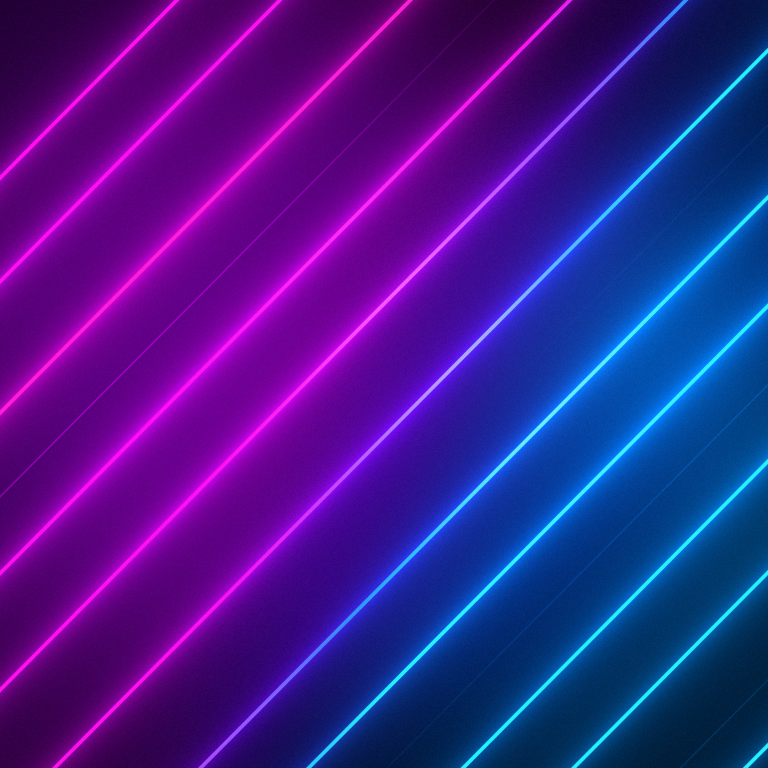
This background is drawn by a Shadertoy shader. Its source:

```glsl
// Diagonal neon tubes over a purple-to-blue haze.
// Each tube is a distance to a slanted line with a sharp core and two
// exponential halos; one tilted hue axis colours tubes, halos and haze.

#define SLANT 0.994       // line family: x + SLANT * depth = offset
#define HUE_TILT 0.54     // tilt of the hue axis
#define HUE_TURN 0.82     // where magenta turns to blue
#define CORE_HALF 0.0024  // half width of a tube
#define NEAR_REACH 0.012  // decay of the tight halo
#define FAR_REACH 0.042   // decay of the wide halo
#define NEAR_GAIN 0.46
#define FAR_GAIN 0.23
#define GRAIN 0.024

const float TUBES[11] = float[](0.2305, 0.3646, 0.5345, 0.7422, 0.8932,
    1.0651, 1.2552, 1.3958, 1.5970, 1.7409, 1.9645);
const float HAIRLINES[4] = float[](0.643, 1.162, 1.498, 1.880);

float hash(vec2 p) {
    vec3 q = fract(p.xyx * 0.1031);
    q += dot(q, q.yzx + 33.33);
    return fract((q.x + q.y) * q.z);
}

float pool(vec2 p, vec2 centre, float radius) {
    vec2 d = (p - centre) / radius;
    return exp(-dot(d, d));
}

// Four colours along the hue axis, spread around the turn
vec3 ramp(float t, float spread, vec3 left, vec3 turn, vec3 right, vec3 end) {
    float s = (t - HUE_TURN) / spread;
    vec3 c = mix(left, turn, smoothstep(-1.1, 0.2, s));
    c = mix(c, right, smoothstep(0.0, 0.8, s));
    return mix(c, end, smoothstep(0.4, 1.7, s));
}

float stroke(float d, float halfWidth, float pixel) {
    return 1.0 - smoothstep(halfWidth - 0.7 * pixel, halfWidth + 0.7 * pixel, d);
}

void mainImage(out vec4 fragColor, in vec2 fragCoord) {
    vec2 uv = fragCoord / iResolution.xy;
    float pixel = 1.0 / min(iResolution.x, iResolution.y);
    float depth = 1.0 - uv.y;
    float across = uv.x + SLANT * depth;
    float hueAxis = uv.x + HUE_TILT * depth;
    float perSlant = 1.0 / length(vec2(1.0, SLANT));

    // Haze with darkened corners and dim patches at the top and bottom
    float radius = length((uv - 0.5) * vec2(0.85, 1.1));
    float vignette = mix(1.0, 0.5, smoothstep(0.28, 0.72, radius));
    vignette *= 1.0 - 0.40 * pool(uv, vec2(0.72, 1.0), 0.22);
    vignette *= 1.0 - 0.25 * pool(uv, vec2(0.45, 0.0), 0.22);
    vec3 haze = ramp(hueAxis, 0.17, vec3(0.25, 0.0, 0.40), vec3(0.17, 0.02, 0.44),
                     vec3(0.09, 0.07, 0.45), vec3(0.01, 0.12, 0.42));
    haze = mix(haze, vec3(0.0, 0.17, 0.34), smoothstep(1.35, 1.75, across));
    vec3 color = haze * vignette;

    // Soft pools of light
    color += vec3(0.08, 0.0, 0.08) * pool(uv, vec2(0.33, 0.55), 0.28);
    color += vec3(0.0, 0.13, 0.14) * pool(uv, vec2(0.88, 0.54), 0.22);

    vec3 haloColor = ramp(hueAxis, 0.13, vec3(0.78, 0.0, 0.75), vec3(0.38, 0.02, 0.86),
                          vec3(0.10, 0.20, 0.84), vec3(0.0, 0.46, 0.80));
    vec3 coreColor = ramp(hueAxis, 0.11, vec3(1.0, 0.06, 0.94), vec3(0.58, 0.34, 1.0),
                          vec3(0.16, 0.56, 1.0), vec3(0.14, 0.95, 1.0));

    // Warmer pink band, and a whiter stretch in the middle
    float pink = exp(-pow((across - 0.5345) / 0.06, 2.0));
    haloColor = mix(haloColor, vec3(0.82, 0.0, 0.60), 0.7 * pink);
    coreColor = mix(coreColor, vec3(1.0, 0.16, 0.76), 0.55 * pink);
    coreColor = mix(coreColor, vec3(0.92, 0.92, 1.0), 0.5 * pool(uv, vec2(0.62, 0.55), 0.20));

    // Tubes: accumulate halos and core coverage
    float halo = 0.0;
    float core = 0.0;
    for (int i = 0; i < 11; i++) {
        float d = abs(across - TUBES[i]) * perSlant;
        halo += NEAR_GAIN * exp(-d / NEAR_REACH) + FAR_GAIN * exp(-d / FAR_REACH);
        core = max(core, stroke(d, CORE_HALF, pixel));
    }
    color += haloColor * halo * mix(0.5, 1.0, vignette);

    // Hairlines fade out near the hue turn
    float fade = smoothstep(0.03, 0.45, abs(hueAxis - HUE_TURN));
    for (int i = 0; i < 4; i++) {
        float d = abs(across - HAIRLINES[i]) * perSlant;
        float gain = i == 0 ? 0.35 : 0.16;
        color += haloColor * gain * fade * stroke(d, 0.4 * CORE_HALF, pixel);
    }

    color = mix(color, coreColor, core);
    color += GRAIN * (hash(floor(uv * 768.0)) - 0.5);
    fragColor = vec4(clamp(color, 0.0, 1.0), 1.0);
}
```
